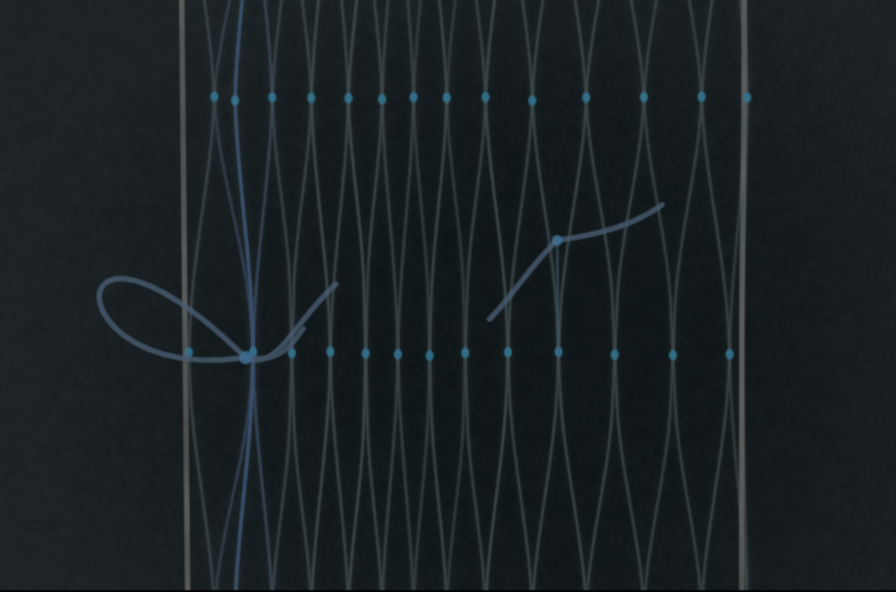
Give the GLSL for this pattern, as a Shadertoy shader.

```glsl
// A knotted net of fine translucent strands hung between two upright rods.
// Knot columns follow a smooth spacing curve; strands zigzag between knot rows,
// and loose cord ends are cubic curves measured as short segments.

const int COLUMNS = 14;
const float ROW_TOP = 0.833;        // height of the upper knot row
const float ROW_STEP = 0.431;       // distance between knot rows
const float STRAND_WIDTH = 0.0026;  // half widths, canvas height = 1
const float ROD_WIDTH = 0.0046;
const float CORD_WIDTH = 0.0046;
const float KNOT_RADIUS = 0.0068;
const float SOFTNESS = 0.0028;
const float GRAIN = 0.016;
const vec2 LEFT_TIE = vec2(0.415, 0.396);
const vec2 RIGHT_TIE = vec2(0.941, 0.594);

const vec3 BACK_DARK = vec3(0.062, 0.089, 0.098);
const vec3 BACK_LIGHT = vec3(0.112, 0.138, 0.148);
const vec3 STRAND = vec3(0.235, 0.285, 0.295);
const vec3 STRAND_BLUE = vec3(0.22, 0.31, 0.43);
const vec3 ROD = vec3(0.37, 0.37, 0.365);
const vec3 CORD = vec3(0.28, 0.36, 0.44);
const vec3 KNOT = vec3(0.20, 0.46, 0.57);
const vec3 TIE = vec3(0.25, 0.43, 0.58);

float hash(vec2 p) {
    vec3 q = fract(vec3(p.xyx) * 0.1031);
    q += dot(q, q.yzx + 33.33);
    return fract((q.x + q.y) * q.z);
}

float noise(vec2 p) {
    vec2 i = floor(p), f = fract(p);
    f = f * f * (3.0 - 2.0 * f);
    return mix(mix(hash(i), hash(i + vec2(1, 0)), f.x),
               mix(hash(i + vec2(0, 1)), hash(i + vec2(1, 1)), f.x), f.y);
}

float stroke(float d, float halfWidth) {
    float soft = max(SOFTNESS, 0.75 / iResolution.y);
    return 1.0 - smoothstep(halfWidth - soft, halfWidth + soft, d);
}

float leftRod(float y) { return mix(0.317, 0.307, y); }
float rightRod(float y) { return 1.253 + 0.004 * smoothstep(0.4, 0.9, y); }

// Uneven column spacing: widening to the right, with a slow ripple.
float columnX(float s) {
    float x = 0.4547 + 0.061 * (s - 2.0) + 0.00219 * (s - 2.0) * (s - 7.0);
    x += 0.0177 * cos(0.75 * (s - 4.0)) + 0.0079 * cos(0.35 * (s - 5.0));
    return clamp(x, 0.362, 1.262);
}

// Lower rows sit half a column over; the first gap is gathered together.
float lowerX(float s) {
    if (s < 0.0) return 0.319;
    if (s > 13.0) return 1.254;
    return columnX(max(s, 1.5));
}

float strandX(float upper, float s, float g) {
    float meet = mix(0.74, 0.95, hash(vec2(s * 2.0 + 9.0, 4.0)));
    float eased = mix(g, smoothstep(0.0, meet, g), 0.6);
    return mix(upper, lowerX(s), eased);
}

float segment(vec2 p, vec2 a, vec2 b) {
    vec2 ab = b - a;
    return length(p - a - ab * clamp(dot(p - a, ab) / dot(ab, ab), 0.0, 1.0));
}

float cord(vec2 p, vec2 a, vec2 b, vec2 c, vec2 d) {
    float best = 9.0;
    vec2 last = a;
    for (int i = 1; i <= 24; i++) {
        float t = float(i) / 24.0, u = 1.0 - t;
        vec2 next = u*u*u*a + 3.0*u*u*t*b + 3.0*u*t*t*c + t*t*t*d;
        best = min(best, segment(p, last, next));
        last = next;
    }
    return best;
}

void mainImage(out vec4 fragColor, in vec2 fragCoord) {
    vec2 p = fragCoord / iResolution.y;

    // Dim backdrop, darkest inside the net
    float edge = smoothstep(0.2, 0.95, length(p - vec2(0.88, 0.38)));
    vec3 color = mix(BACK_DARK, BACK_LIGHT, edge);

    // Strands and knots
    float row = (ROW_TOP - p.y) / ROW_STEP;
    float f = fract(row);
    float g = mod(floor(row), 2.0) < 0.5 ? f : 1.0 - f;
    float clear = 1.0, halo = 0.0, knots = 0.0;
    for (int k = 0; k < COLUMNS; k++) {
        float s = float(k), upper = columnX(s);
        for (int side = 0; side < 2; side++) {
            float slot = s + float(side) - 0.5;
            float d = abs(p.x - strandX(upper, slot, g));
            float strength = mix(0.55, 0.85, hash(vec2(s, float(side) + 7.0)));
            clear *= 1.0 - strength * stroke(d, STRAND_WIDTH);
            halo += exp(-d * d / 0.00008);
        }
        vec2 jitter = 0.008 * (vec2(hash(vec2(s, 1.0)), hash(vec2(s, 2.0))) - 0.5);
        vec2 top = vec2(upper, ROW_TOP + jitter.x);
        vec2 low = vec2(lowerX(s - 0.5), ROW_TOP - ROW_STEP + jitter.y);
        float d = min(length((p - top) * vec2(1.0, 0.8)), length((p - low) * vec2(1.0, 0.8)));
        knots = max(knots, stroke(d, KNOT_RADIUS));
    }
    float bunch = exp(-pow((p.x - LEFT_TIE.x) / 0.035, 2.0));
    color += 0.016 * min(halo, 2.0);
    color = mix(color, mix(STRAND, STRAND_BLUE, bunch), 1.0 - clear);

    // Rods
    float rod = min(abs(p.x - leftRod(p.y)), abs(p.x - rightRod(p.y)));
    float wear = 0.72 + 0.25 * noise(vec2(p.x * 4.0, p.y * 14.0));
    color = mix(color, ROD, wear * stroke(rod, ROD_WIDTH));
    color = mix(color, KNOT, 0.85 * knots);

    // Loose loop and cord ends
    float d = cord(p, LEFT_TIE, vec2(0.085, 0.346), vec2(0.085, 0.72), LEFT_TIE);
    d = min(d, cord(p, LEFT_TIE, vec2(0.469, 0.374), vec2(0.492, 0.449), vec2(0.567, 0.52)));
    d = min(d, cord(p, LEFT_TIE, vec2(0.472, 0.386), vec2(0.492, 0.417), vec2(0.512, 0.445)));
    d = min(d, cord(p, RIGHT_TIE, vec2(0.9, 0.555), vec2(0.865, 0.5), vec2(0.827, 0.461)));
    d = min(d, cord(p, RIGHT_TIE, vec2(1.024, 0.606), vec2(1.073, 0.622), vec2(1.118, 0.654)));
    color = mix(color, CORD, 0.8 * stroke(d, CORD_WIDTH));
    float tail = segment(p, RIGHT_TIE, vec2(lowerX(9.5), ROW_TOP - ROW_STEP));
    color = mix(color, CORD, 0.5 * stroke(tail, STRAND_WIDTH));
    float tie = min(length(p - LEFT_TIE), length(p - RIGHT_TIE) + 0.002);
    color = mix(color, TIE, 0.85 * stroke(tie, 0.011));

    // Grain and the dark lower border
    color += GRAIN * (noise(p * 150.0) + 0.6 * noise(p * 45.0) - 0.8);
    color *= smoothstep(0.001, 0.005, p.y);
    fragColor = vec4(color, 1.0);
}
```
